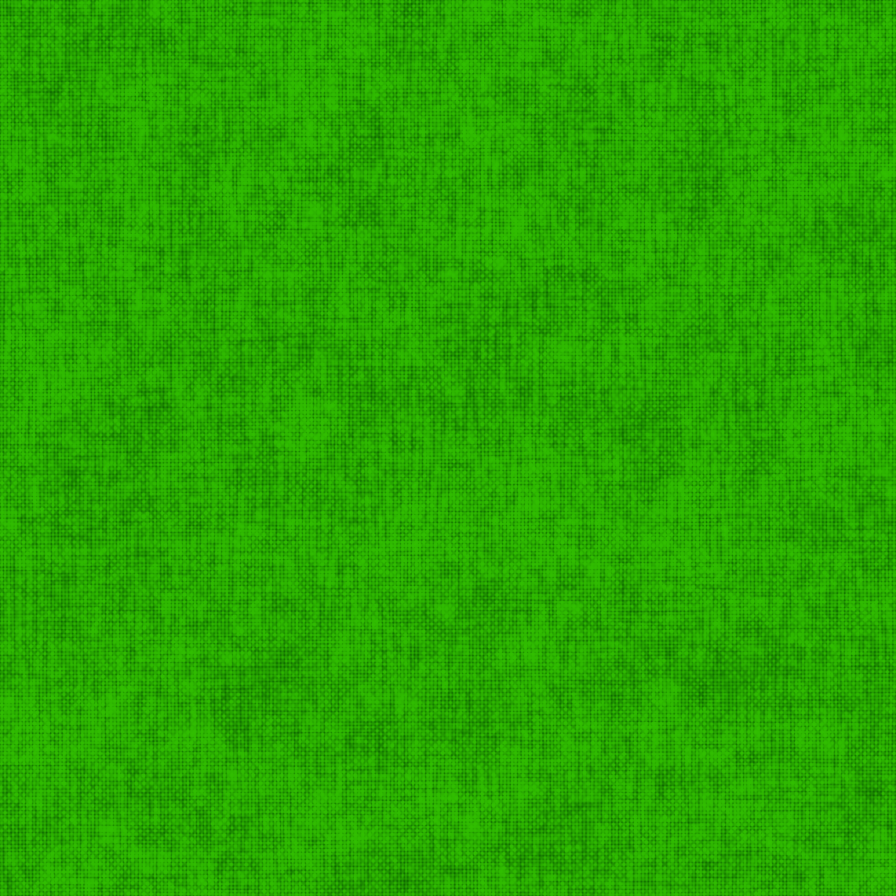
Give the GLSL for this texture, as a Shadertoy shader.

```glsl
const float TAU = 6.2831853;
const vec2  THREADS = vec2(246.0, 242.0);   // threads per canvas side
const vec3  CROWN_COLOR = vec3(0.177, 0.712, 0.0);
const vec3  SHADOW_DROP = vec3(0.066, 0.170, 0.0);
const float WOBBLE = 0.45;                  // thread drift, in threads
const vec2  GAP_DEPTH = vec2(0.46, 0.32);   // beside warp, beside weft
const float PINHOLE_DEPTH = 0.60;
const float CROSSING = 0.26;
const vec2  STREAK = vec2(0.40, 0.28);      // warp, weft
const float STREAK_STRETCH = 0.085;
const float MOTTLE = 0.32;
const float PATCH = 0.27;
const float GRAIN = 0.56;
const float SHADOW_KNEE = 0.75;             // softens the deepest shadows
const float SHADOW_SOFTNESS = 0.4;
const float HIGHLIGHT_KNEE = 0.10;          // softens the brightest crowns
const float HIGHLIGHT_SOFTNESS = 2.2;
const int   SAMPLES = 2;                    // per axis

// Unit gradient from an integer hash of the lattice point
vec2 gradient(vec2 cell) {
    uvec2 q = uvec2(ivec2(cell)) * uvec2(1597u, 7919u);
    uint h = (q.x ^ (q.y << 8)) * 668265u + q.y;
    h = (h ^ (h >> 15)) * 739397u;
    h = (h ^ (h >> 13)) * 974711u;
    h ^= h >> 16;
    float angle = float(h & 65535u) / 65536.0 * TAU;
    return vec2(cos(angle), sin(angle));
}

float gradientNoise(vec2 p) {
    vec2 i = floor(p), f = p - i;
    vec2 u = f * f * f * (f * (f * 6.0 - 15.0) + 10.0);
    vec2 e = vec2(1.0, 0.0);
    float a = dot(gradient(i), f);
    float b = dot(gradient(i + e.xy), f - e.xy);
    float c = dot(gradient(i + e.yx), f - e.yx);
    float d = dot(gradient(i + e.xx), f - e.xx);
    return mix(mix(a, b, u.x), mix(c, d, u.x), u.y);
}

// Amount of shadow on the cloth; zero on an even thread crown
float clothShadow(vec2 uv) {
    // Slightly wandering thread coordinates
    vec2 drift = vec2(gradientNoise(uv * vec2(31.0, 5.0) + 11.0),
                      gradientNoise(uv * vec2(5.0, 31.0) + 47.0));
    vec2 p = uv * THREADS + WOBBLE * drift;

    // Uneven yarn: short streaks along warp and weft
    vec2 yarn = vec2(gradientNoise(p * vec2(0.67, STREAK_STRETCH) + 83.0),
                     gradientNoise(p * vec2(STREAK_STRETCH, 0.67) + 151.0));

    // Gaps between threads, widest beside thin yarn
    vec2 gap = 0.5 + 0.5 * cos(TAU * p);
    gap *= gap * (1.0 + 1.2 * yarn);
    float weave = dot(GAP_DEPTH, gap) + PINHOLE_DEPTH * gap.x * gap.y;

    // Alternating over and under crossings, stronger in places
    vec2 lift = sin(0.5 * TAU * p);
    float looseness = 1.0 + 1.6 * gradientNoise(uv * 34.0 + 809.0);
    weave += CROSSING * looseness * lift.x * lift.y;

    // Broad mottling drawn out along both thread directions, and small patches
    float mottle = gradientNoise(uv * vec2(6.0, 14.0) + 211.0)
                 + gradientNoise(uv * vec2(16.0, 6.0) + 307.0);
    float patches = gradientNoise(uv * vec2(25.0, 35.0) + 503.0)
                  + gradientNoise(uv * vec2(62.0, 54.0) + 601.0);

    // Speckle about the size of one crossing
    float grain = gradientNoise(p * vec2(0.57, 0.51) + 401.0)
                + 0.6 * gradientNoise(p * vec2(0.93, 0.87) + 701.0);

    return weave + dot(STREAK, yarn) + MOTTLE * mottle + PATCH * patches + GRAIN * grain;
}

// Excess over a knee, rolled off smoothly
float rollOff(float excess, float softness) {
    float e = max(excess, 0.0);
    return e - e / (1.0 + softness * e);
}

void mainImage(out vec4 fragColor, in vec2 fragCoord) {
    // Average a small grid of samples to smooth the threads
    float shadow = 0.0;
    for (int y = 0; y < SAMPLES; y++) {
        for (int x = 0; x < SAMPLES; x++) {
            vec2 offset = (vec2(x, y) + 0.5) / float(SAMPLES) - 0.5;
            shadow += clothShadow((fragCoord + offset) / iResolution.y);
        }
    }
    shadow /= float(SAMPLES * SAMPLES);

    // Tame both ends of the tonal range
    shadow += rollOff(HIGHLIGHT_KNEE - shadow, HIGHLIGHT_SOFTNESS)
            - rollOff(shadow - SHADOW_KNEE, SHADOW_SOFTNESS);

    vec3 color = CROWN_COLOR - SHADOW_DROP * shadow;
    fragColor = vec4(clamp(color, 0.0, 1.0), 1.0);
}
```
